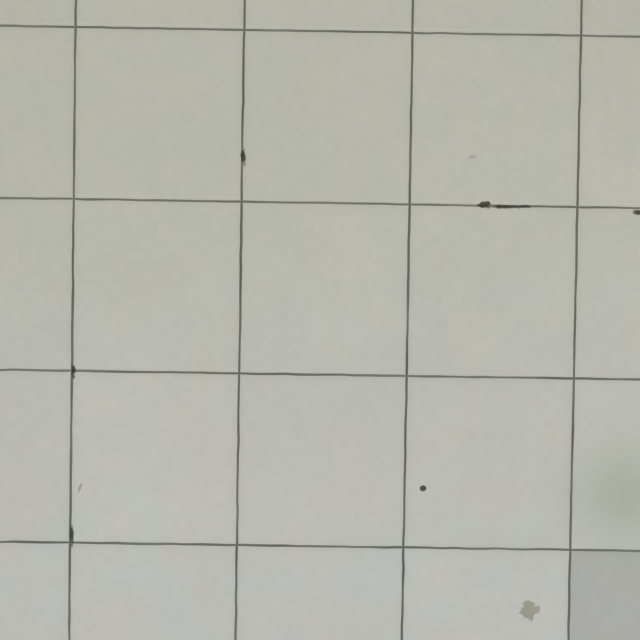
Reproduce this texture procedurally as a WebGL 2 fragment shader.

```glsl
#version 300 es
// Pale grey wall tiles with thin, slightly skewed dark joints, soft mottling and a few stains.
precision highp float;
uniform vec2 u_resolution;
out vec4 fragColor;

// Grid: a little under four tiles each way, leaning slightly
const vec2 GRID_ORIGIN = vec2(0.108, 0.1536);
const vec2 GRID_LEAN = vec2(0.0105, -0.0143);
const vec2 TILE_SIZE = vec2(0.260, 0.2687);
const vec2 TILE_SPREAD = vec2(0.0035, -0.0009);
const vec2 JOINT_HALF_WIDTH = vec2(0.0017, 0.0016);
const float JOINT_SOFTNESS = 0.0013;
const float JOINT_WOBBLE = 0.0011;

// Colours
const vec3 TILE_TOP = vec3(0.712, 0.716, 0.664);
const vec3 TILE_BOTTOM = vec3(0.738, 0.742, 0.718);
const vec3 JOINT_COLOR = vec3(0.36, 0.37, 0.33);
const vec3 STAIN_COLOR = vec3(0.20, 0.20, 0.18);
const vec3 CHIP_COLOR = vec3(0.56, 0.55, 0.49);
const vec3 SMUDGE_COLOR = vec3(0.62, 0.65, 0.59);

// Wear
const float TILE_VARIATION = 0.010;
const float MOTTLE = 0.018;
const float GRAIN = 0.012;
const int STAIN_COUNT = 7;
// Each stain: centre, then half extents
const vec4 STAINS[STAIN_COUNT] = vec4[](
    vec4(0.661, 0.237, 0.0050, 0.0044), vec4(0.380, 0.755, 0.0032, 0.0120),
    vec4(0.759, 0.680, 0.0100, 0.0042), vec4(0.795, 0.677, 0.0300, 0.0023),
    vec4(0.115, 0.421, 0.0028, 0.0100), vec4(0.997, 0.668, 0.0070, 0.0038),
    vec4(0.112, 0.165, 0.0025, 0.0140));

float hash(vec2 p) {
    return fract(sin(dot(p, vec2(127.1, 311.7))) * 43758.5453);
}

float noise(vec2 p) {
    vec2 cell = floor(p), f = fract(p);
    f = f * f * (3.0 - 2.0 * f);
    return mix(mix(hash(cell), hash(cell + vec2(1, 0)), f.x),
               mix(hash(cell + vec2(0, 1)), hash(cell + 1.0), f.x), f.y);
}

float fbm(vec2 p) {
    float sum = 0.0, weight = 0.5;
    for (int i = 0; i < 4; i++) {
        sum += weight * noise(p);
        p = p * 2.03 + 17.3;
        weight *= 0.5;
    }
    return sum;
}

// Soft elliptical spot with a ragged rim
float spot(vec2 p, vec2 center, vec2 extent, float ragged) {
    vec2 q = p - center;
    float rim = length(q / extent) - 1.0 + ragged * (noise(p * 190.0) - 0.5);
    float soft = max(0.3, 1.0 / (u_resolution.y * min(extent.x, extent.y)));
    return 1.0 - smoothstep(-soft, soft, rim);
}

// Joint coverage: offset is the signed distance, along the position on the line
float joint(float offset, float along, float id, float halfWidth) {
    float wobble = (noise(vec2(along * 45.0, id * 7.3)) - 0.5) * JOINT_WOBBLE;
    float width = halfWidth * (0.8 + 0.4 * noise(vec2(along * 28.0, id * 3.1 + 9.0)));
    float soft = max(JOINT_SOFTNESS, 0.7 / u_resolution.y);
    float strength = 0.74 + 0.26 * noise(vec2(along * 16.0, id * 5.7 + 31.0));
    return strength * (1.0 - smoothstep(width - soft, width + soft, abs(offset + wobble)));
}

void main() {
    vec2 uv = gl_FragCoord.xy / u_resolution;

    // Skewed grid coordinates
    vec2 size = TILE_SIZE + TILE_SPREAD * uv.yx;
    vec2 grid = (uv - GRID_ORIGIN - GRID_LEAN * uv.yx) / size;
    vec2 tile = floor(grid), line = round(grid);
    vec2 offset = (grid - line) * size;

    // Tile surface: light falloff, tile tint, mottling and grain
    vec3 color = mix(TILE_BOTTOM, TILE_TOP, smoothstep(0.0, 1.0, uv.y));
    color += TILE_VARIATION * (hash(tile + 5.0) - 0.5);
    color += MOTTLE * (fbm(uv * 9.0) - 0.47);
    color += GRAIN * (noise(uv * 95.0) - 0.5);
    color += vec3(0.008, 0.0, -0.008) * (noise(uv * 22.0 + 40.0) - 0.5);

    // Dull lower right corner and a greenish smudge
    float corner = smoothstep(0.87, 0.90, uv.x) * step(2.0, tile.x) * step(tile.y, -1.0);
    color *= 1.0 - 0.09 * corner * step(3.0, tile.x);
    vec2 haze = (uv - vec2(0.975, 0.225)) / vec2(0.075, 0.075);
    color = mix(color, SMUDGE_COLOR, 0.65 * exp(-dot(haze, haze)));

    // Joints, with a soft grey shoulder and a faint lit upper edge
    vec2 shoulder = exp(-abs(offset) / 0.0045);
    color *= 1.0 - 0.055 * max(shoulder.x, shoulder.y);
    color += 0.022 * uv.y * exp(-pow((offset.y - 0.0055) / 0.002, 2.0));
    float vertical = joint(offset.x, uv.y, line.x + 2.0, JOINT_HALF_WIDTH.x);
    float horizontal = joint(offset.y, uv.x, line.y + 20.0, JOINT_HALF_WIDTH.y);
    color = mix(color, JOINT_COLOR, max(vertical, 0.92 * horizontal));

    // Dark stains, a pale chip and two faint ticks
    for (int i = 0; i < STAIN_COUNT; i++) {
        float ragged = i == 0 ? 0.2 : 0.9;
        color = mix(color, STAIN_COLOR, 0.8 * spot(uv, STAINS[i].xy, STAINS[i].zw, ragged));
    }
    color = mix(color, CHIP_COLOR, 0.75 * spot(uv, vec2(0.826, 0.046), vec2(0.013, 0.012), 1.1));
    vec2 slanted = uv - vec2(0.35 * (uv.y - 0.238), 0.0);
    color = mix(color, CHIP_COLOR, 0.8 * spot(slanted, vec2(0.125, 0.238), vec2(0.002, 0.006), 0.4));
    color = mix(color, CHIP_COLOR, 0.5 * spot(uv, vec2(0.738, 0.755), vec2(0.005, 0.002), 0.6));

    fragColor = vec4(clamp(color, 0.0, 1.0), 1.0);
}
```
